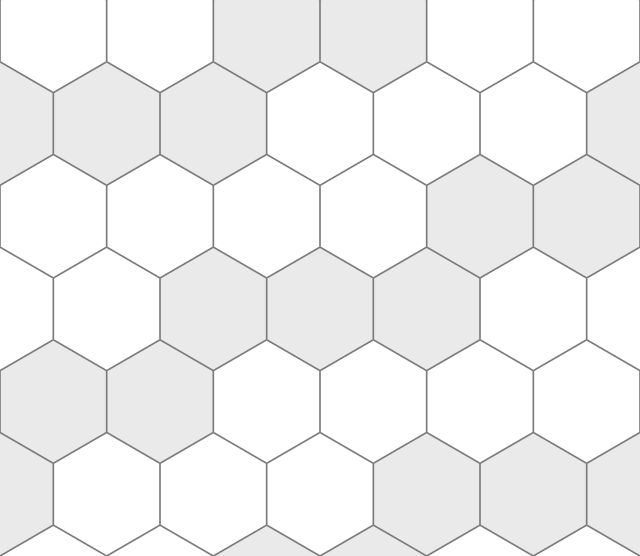
Write a WebGL 2 fragment shader that draws this pattern.

```glsl
#version 300 es
precision highp float;
uniform vec2 u_resolution;
out vec4 outColor;

// Distance from the centre of a unit-wide, pointy-topped hexagon, 0.5 at its edge
float hexRadius(vec2 q) {
    q = abs(q);
    return max(q.x, dot(q, vec2(0.5, 0.8660254)));
}

// 1.0 for a grey cell: runs of two or three that shift by two every second row
float isGrey(float column, float row) {
    bool oddRow = mod(row, 2.0) > 0.5;
    float start = oddRow ? row - 1.0 : row + 2.0;
    float runLength = oddRow ? 3.0 : 2.0;
    return step(mod(column - start, 6.0), runLength - 0.5);
}

void main() {
    // Six cells across and six rows down, counted from the top
    vec2 uv = gl_FragCoord.xy / u_resolution;
    vec2 p = vec2(uv.x, 1.0 - uv.y) * 6.0 - vec2(0.0, 1.0 / 3.0);

    // Nearest cell among the two closest rows
    float best = 10.0;
    vec2 cell = vec2(0.0);
    for (int i = 0; i < 2; i++) {
        float row = floor(p.y) + float(i);
        float shift = 0.5 * (1.0 - mod(row, 2.0));
        float column = floor(p.x - shift + 0.5);
        vec2 q = (p - vec2(column + shift, row)) * vec2(1.0, 0.8660254);
        float radius = hexRadius(q);
        if (radius < best) {
            best = radius;
            cell = vec2(column, row);
        }
    }

    // Flat fill with a thin grey outline
    vec3 color = mix(vec3(1.0), vec3(0.918), isGrey(cell.x, cell.y));
    float pixel = 6.0 / u_resolution.x;
    float line = clamp(0.5 + (0.0078 - (0.5 - best)) / pixel, 0.0, 1.0);
    outColor = vec4(mix(color, vec3(0.48), line), 1.0);
}
```
